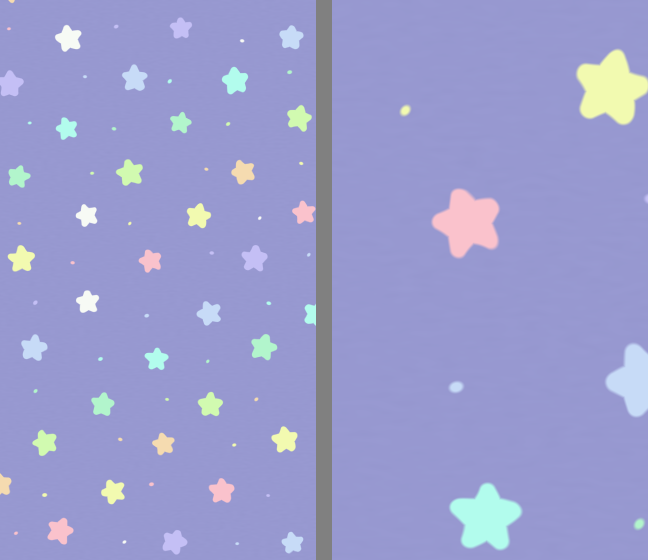
Left, the full canvas; right, a detail of the centre.
Give the GLSL for this pattern, as a Shadertoy shader.

```glsl
// Pastel rounded stars and tiny dots scattered over a periwinkle ground.

const vec3 GROUND = vec3(0.592, 0.597, 0.816);
const vec3 WHITE = vec3(0.97, 0.98, 0.96);
const vec3 PASTELS[8] = vec3[8](
    vec3(0.98, 0.76, 0.80),   // pink
    vec3(0.70, 0.99, 0.93),   // aqua
    vec3(0.96, 0.86, 0.69),   // apricot
    vec3(0.77, 0.75, 0.96),   // lilac
    vec3(0.70, 0.96, 0.80),   // mint
    vec3(0.95, 0.98, 0.69),   // lemon
    vec3(0.78, 0.86, 0.97),   // sky
    vec3(0.82, 0.98, 0.69));  // lime

// Lattice cell, with the canvas width as unit
const vec2 CELL = vec2(0.362, 0.145);
const float ROW_SHIFT = 0.54;

vec2 hash2(vec2 p) {
    vec3 q = fract(vec3(p.xyx) * vec3(0.1031, 0.1030, 0.0973));
    q += dot(q, q.yzx + 33.33);
    return fract((q.xx + q.yz) * q.zy);
}

float gradientDot(vec2 corner, vec2 offset) {
    return dot(hash2(corner) * 2.0 - 1.0, offset);
}

float gradientNoise(vec2 p) {
    vec2 i = floor(p), f = fract(p);
    vec2 u = f * f * (3.0 - 2.0 * f);
    vec2 e = vec2(0.0, 1.0);
    return mix(mix(gradientDot(i, f), gradientDot(i + e.yx, f - e.yx), u.x),
               mix(gradientDot(i + e, f - e), gradientDot(i + e.yy, f - e.yy), u.x), u.y);
}

mat2 rotation(float angle) {
    float c = cos(angle), s = sin(angle);
    return mat2(c, s, -s, c);
}

// Signed distance to a five-pointed star; inner is the notch to tip ratio
float starDistance(vec2 p, float radius, float inner) {
    const vec2 k1 = vec2(0.80902, -0.58779);
    const vec2 k2 = vec2(-k1.x, k1.y);
    p.x = abs(p.x);
    p -= 2.0 * max(dot(k1, p), 0.0) * k1;
    p -= 2.0 * max(dot(k2, p), 0.0) * k2;
    p.x = abs(p.x);
    p.y -= radius;
    vec2 edge = inner * vec2(-k1.y, k1.x) - vec2(0.0, 1.0);
    float h = clamp(dot(p, edge) / dot(edge, edge), 0.0, radius);
    return length(p - edge * h) * sign(p.y * edge.x - p.x * edge.y);
}

// Soft star with slightly uneven, hand-drawn arms
float softStar(vec2 p, vec2 rnd) {
    float scale = mix(0.87, 1.10, rnd.x);
    p = rotation((rnd.y - 0.5) * 0.8) * p / scale;
    vec2 seed = rnd * 40.0;
    p += 0.006 * vec2(gradientNoise(p * 32.0 + seed), gradientNoise(p * 32.0 + seed + 17.0));
    return (starDistance(p, 0.030, 0.50) - 0.0105) * scale;
}

// Small tilted oval
float ovalDot(vec2 p, vec2 rnd) {
    p = rotation(rnd.y * 1.2 - 0.9) * p;
    return length(p * vec2(0.8, 1.05)) - mix(0.0045, 0.0062, rnd.x);
}

vec3 pastel(vec2 id, float rnd) {
    int index = int(mod(id.x * 3.0 + id.y * 2.0, 8.0));
    return rnd > 0.93 ? WHITE : PASTELS[index];
}

// Paint one shape per jittered cell of a staggered lattice
vec3 scatter(vec3 color, vec2 p, vec2 jitter, float seed, bool stars, float blur) {
    vec2 q = p / CELL;
    for (int j = -1; j <= 1; j++) {
        float row = floor(q.y) + float(j);
        float x = q.x + ROW_SHIFT * row;
        for (int i = -1; i <= 1; i++) {
            vec2 id = vec2(floor(x) + float(i), row);
            vec2 rnd = hash2(id + seed);
            vec2 wobble = (hash2(id + seed + 31.0) - 0.5) * jitter;
            vec2 local = (vec2(x, q.y) - id - 0.5 - wobble) * CELL;
            float d = stars ? softStar(local, rnd) : ovalDot(local, rnd);
            vec3 tint = pastel(id, hash2(id + seed + 57.0).x);
            color = mix(color, tint, smoothstep(blur, -blur, d));
        }
    }
    return color;
}

void mainImage(out vec4 fragColor, in vec2 fragCoord) {
    vec2 p = fragCoord / iResolution.x;
    float blur = max(0.0022, 0.8 / iResolution.x);

    // Ground with faint horizontal grain
    vec3 color = GROUND + 0.010 * gradientNoise(p * vec2(45.0, 150.0));

    // Dots sit halfway between the stars of each row
    color = scatter(color, p + vec2(0.5 * CELL.x, 0.0), vec2(0.30, 0.45), 211.0, false, blur);
    color = scatter(color, p, vec2(0.16, 0.28), 103.0, true, blur);

    fragColor = vec4(color, 1.0);
}
```
